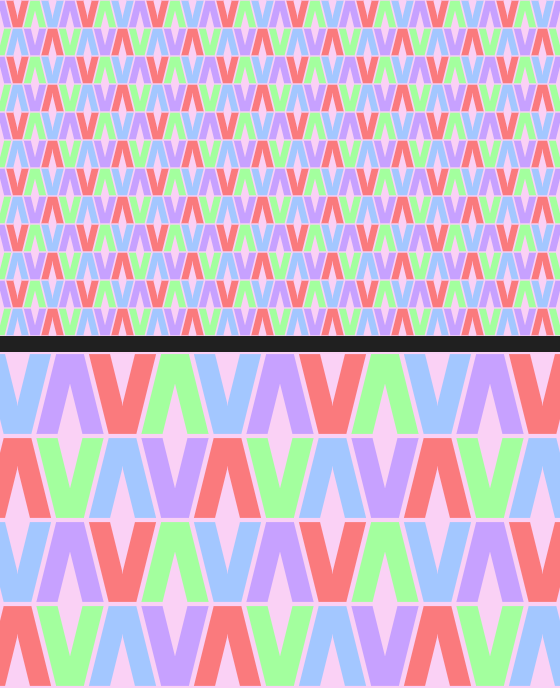
Top, the full canvas; bottom, a detail of the centre.
This pattern is drawn by a WebGL 2 fragment shader. Its source:

```glsl
#version 300 es
precision highp float;
// Rows of interlocking slanted chevrons, alternately upright and inverted, in four pastel colours on pink.

uniform vec2 u_resolution;
out vec4 fragColor;

// 8 colour repeats of four chevrons across, 6 repeats of two rows down
const vec2 CELLS = vec2(32.0, 12.0);

// Lengths in units of the column pitch
const float ROW_HEIGHT = 1.604;
const float HALF_HEIGHT = 0.762;  // leaves a thin gap between rows
const float MID_HALF_WIDTH = 0.452;  // leaves a thin gap between neighbours
const float SLOPE = 0.247;
const float LEG_WIDTH = 0.403;

const vec3 PINK = vec3(0.98, 0.82, 0.96);
const vec3 PURPLE = vec3(0.78, 0.63, 1.00);
const vec3 RED = vec3(0.98, 0.48, 0.49);
const vec3 GREEN = vec3(0.64, 1.00, 0.62);
const vec3 BLUE = vec3(0.64, 0.78, 1.00);

// Signed distance to a flat-topped chevron whose notch opens downwards
float chevronDistance(vec2 p, float midHalfWidth, float halfHeight, float slope, float legWidth) {
    float toNormal = inversesqrt(1.0 + slope * slope);
    float outer = abs(p.x) - midHalfWidth + slope * p.y;
    float leg = abs(outer + 0.5 * legWidth) - 0.5 * legWidth;
    return max(leg * toNormal, abs(p.y) - halfHeight);
}

float coverage(float distance, float pixel) {
    return clamp(0.5 - distance / pixel, 0.0, 1.0);
}

// Colours cycle along a row; alternate rows are shifted by half a cycle
vec3 chevronColour(float column, float row) {
    float index = mod(column + 2.0 * (row + 1.0), 4.0);
    if (index < 0.5) return PURPLE;
    if (index < 1.5) return RED;
    if (index < 2.5) return GREEN;
    return BLUE;
}

void main() {
    vec2 grid = gl_FragCoord.xy / u_resolution * CELLS;
    float pixel = CELLS.x / u_resolution.x;
    float row = floor(grid.y);
    float nearest = floor(grid.x + 0.5);
    float y = (fract(grid.y) - 0.5) * ROW_HEIGHT;

    // Slanted sides reach into the neighbouring columns
    vec3 colour = PINK;
    for (int k = -1; k <= 1; k++) {
        float column = nearest + float(k);
        float flip = 1.0 - 2.0 * mod(column + row + 1.0, 2.0);
        vec2 p = vec2(grid.x - column, y * flip);
        float d = chevronDistance(p, MID_HALF_WIDTH, HALF_HEIGHT, SLOPE, LEG_WIDTH);
        colour = mix(colour, chevronColour(column, row), coverage(d, pixel));
    }
    fragColor = vec4(colour, 1.0);
}
```
